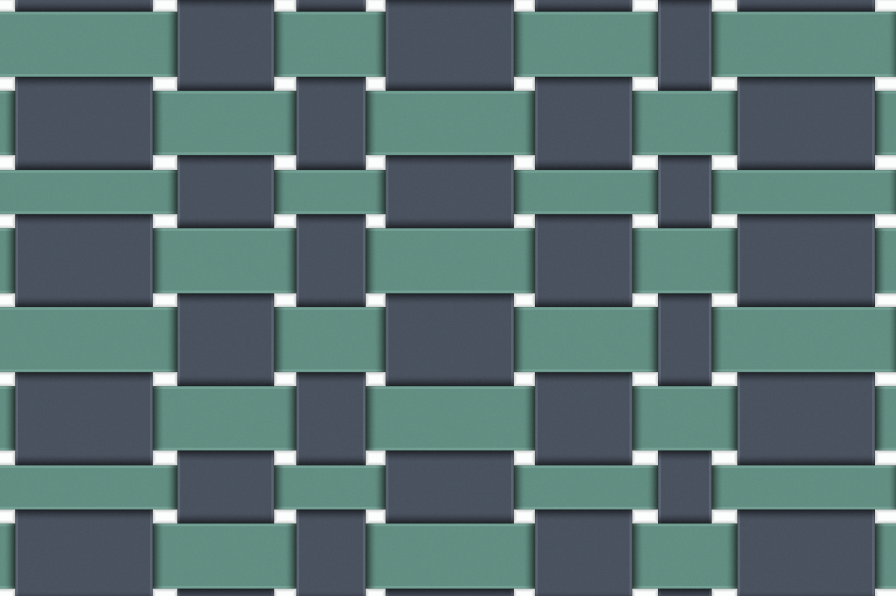
Reproduce this pattern procedurally as a Shadertoy shader.

```glsl
// Plain weave of slate vertical bands and green horizontal bands with white gaps.

const vec2 VIEW = vec2(768.0, 512.0);      // layout units across the canvas
const vec2 PERIOD = vec2(619.0, 253.7);    // repeat of the band sequence
const vec3 GREEN = vec3(0.385, 0.555, 0.510);
const vec3 SLATE = vec3(0.290, 0.322, 0.373);
const vec3 GAP = vec3(0.990, 0.995, 0.995);
const float SHADOW_REACH = 10.0;
const float SHADOW_STRENGTH = 0.62;
const float GAP_SHADE = 0.16;
const float EDGE_LIGHT = 0.07;
const float GRAIN = 0.012;

// Start and end of each band within one repeat
const int COLUMNS = 6;
const int ROWS = 4;
const vec2 COLUMN[COLUMNS] = vec2[COLUMNS](
    vec2(13.0, 131.0), vec2(152.0, 235.0), vec2(254.0, 313.5),
    vec2(330.5, 440.5), vec2(458.5, 542.0), vec2(564.0, 610.0));
const vec2 ROW[ROWS] = vec2[ROWS](
    vec2(10.0, 66.0), vec2(78.0, 133.3), vec2(146.0, 184.0), vec2(196.0, 252.0));

float hash(vec2 p) {
    p = fract(p * vec2(0.1031, 0.1137));
    p += dot(p, p.yx + 33.33);
    return fract((p.x + p.y) * p.x * 17.0);
}

// Signed distance to a repeated band, negative inside
float bandDistance(float x, vec2 band, float period) {
    float offset = x - 0.5 * (band.x + band.y);
    offset -= period * round(offset / period);
    return abs(offset) - 0.5 * (band.y - band.x);
}

float coverage(float d, float pixel) {
    return clamp(0.5 - d / pixel, 0.0, 1.0);
}

// Darkening beside a crossing band that lies on top
float contactShade(float d) {
    float near = 1.0 - clamp(d / SHADOW_REACH, 0.0, 1.0);
    return 1.0 - SHADOW_STRENGTH * near * near * (1.5 - 0.5 * near);
}

// Band colour with a thin light line just inside its sides
vec3 bandColor(vec3 base, float side, float cover) {
    float rim = 1.0 - smoothstep(0.4, 1.4, abs(side + 1.5));
    return (base + EDGE_LIGHT * rim) * contactShade(cover);
}

void mainImage(out vec4 fragColor, in vec2 fragCoord) {
    vec2 uv = fragCoord / iResolution.xy;
    vec2 p = vec2(uv.x, 1.0 - uv.y) * VIEW;
    vec2 pixel = VIEW / iResolution.xy;

    // Nearest bands, kept apart as even (x) and odd (y)
    vec2 columnD = vec2(1e4);
    vec2 rowD = vec2(1e4);
    for (int i = 0; i < COLUMNS; i++) {
        float d = bandDistance(p.x, COLUMN[i], PERIOD.x);
        if (i % 2 == 0) columnD.x = min(columnD.x, d);
        else columnD.y = min(columnD.y, d);
    }
    for (int i = 0; i < ROWS; i++) {
        float d = bandDistance(p.y, ROW[i], PERIOD.y);
        if (i % 2 == 0) rowD.x = min(rowD.x, d);
        else rowD.y = min(rowD.y, d);
    }
    bool oddColumn = columnD.y < columnD.x;
    bool oddRow = rowD.y < rowD.x;
    float columnSide = min(columnD.x, columnD.y);
    float rowSide = min(rowD.x, rowD.y);

    // Rows pass over columns of the same parity
    vec3 slate = bandColor(SLATE, columnSide, oddColumn ? rowD.y : rowD.x);
    vec3 green = bandColor(GREEN, rowSide, oddRow ? columnD.x : columnD.y);
    float grain = GRAIN * (hash(floor(p)) - 0.5);
    slate += grain;
    green += grain;

    // Gap with a faint shade at its rim, then the lower and upper bands
    float rim = 1.0 - smoothstep(0.0, 3.5, min(columnSide, rowSide));
    vec3 color = GAP * (1.0 - GAP_SHADE * rim);
    float columnMask = coverage(columnSide, pixel.x);
    float rowMask = coverage(rowSide, pixel.y);
    if (oddColumn == oddRow) {
        color = mix(color, slate, columnMask);
        color = mix(color, green, rowMask);
    } else {
        color = mix(color, green, rowMask);
        color = mix(color, slate, columnMask);
    }
    fragColor = vec4(color, 1.0);
}
```
